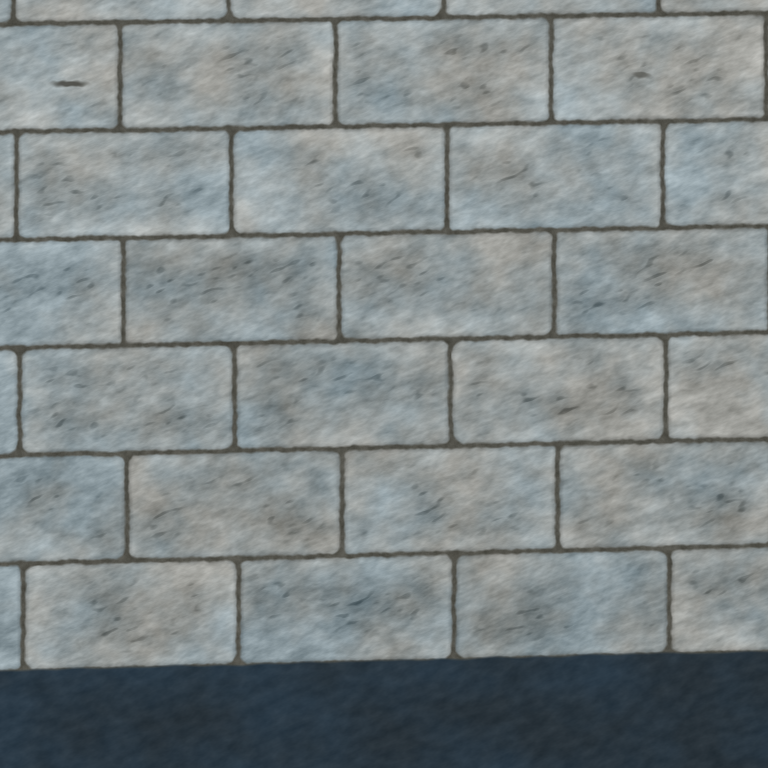
A three.js fragment shader for this texture:

```glsl
varying vec2 vUv;

const vec2 BLOCK = vec2(0.2805, 0.1396);
const float JOINT_HALF = 0.0031;

const vec3 STONE_COOL = vec3(0.535, 0.590, 0.612);
const vec3 STONE_WARM = vec3(0.592, 0.594, 0.575);
const vec3 MORTAR = vec3(0.315, 0.312, 0.285);
const vec3 BASE_BLUE = vec3(0.168, 0.225, 0.272);
const vec3 BASE_DARK = vec3(0.158, 0.195, 0.222);

float hash(vec2 p) {
  return fract(sin(dot(p, vec2(127.1, 311.7))) * 43758.5);
}

vec2 gradient(vec2 cell) {
  float angle = 6.2832 * hash(cell);
  return vec2(cos(angle), sin(angle));
}

float gradientNoise(vec2 p) {
  vec2 i = floor(p);
  vec2 f = fract(p);
  vec2 w = f * f * f * (f * (f * 6.0 - 15.0) + 10.0);
  float a = dot(gradient(i), f);
  float b = dot(gradient(i + vec2(1.0, 0.0)), f - vec2(1.0, 0.0));
  float c = dot(gradient(i + vec2(0.0, 1.0)), f - vec2(0.0, 1.0));
  float d = dot(gradient(i + vec2(1.0, 1.0)), f - vec2(1.0, 1.0));
  return mix(mix(a, b, w.x), mix(c, d, w.x), w.y);
}

float fbm(vec2 p) {
  float sum = 0.0;
  float amplitude = 1.0;
  for (int i = 0; i < 4; i++) {
    sum += amplitude * gradientNoise(p);
    p = p * 2.03 + vec2(7.3, 3.1);
    amplitude *= 0.55;
  }
  return sum;
}

vec2 rotate(vec2 p, float angle) {
  float c = cos(angle);
  float s = sin(angle);
  return vec2(c * p.x + s * p.y, c * p.y - s * p.x);
}

float roundedBox(vec2 p, vec2 halfSize, float radius) {
  vec2 q = abs(p) - halfSize + radius;
  return length(max(q, 0.0)) + min(max(q.x, q.y), 0.0) - radius;
}

// Wall coordinates: x counts blocks, y counts courses above the base
vec2 wallCoord(vec2 uv) {
  float course = (uv.y - 0.125 - 0.026 * uv.x) / (0.1406 - 0.0019 * uv.x);
  float row = floor(course);
  float column = (uv.x - 0.030 + 0.0022 * row) / BLOCK.x - 0.49 * mod(row, 2.0);
  return vec2(column, course);
}

float gouge(vec2 p, vec2 center, vec2 size) {
  vec2 q = (p - center) / size;
  q.y += 0.7 * gradientNoise(p * 90.0);
  return 1.0 - smoothstep(0.4, 1.2, length(q));
}

vec3 stoneColor(vec2 uv, vec2 id, float edge) {
  vec2 p = uv + 3.7 * vec2(hash(id), hash(id + 19.0));
  vec2 grain = rotate(p, 0.38);
  float cloud = fbm(p * vec2(11.0, 15.0));
  float streak = fbm(grain * vec2(34.0, 85.0));
  float speckle = gradientNoise(grain * vec2(110.0, 240.0));
  float interior = smoothstep(0.004, 0.04, -edge);

  float warmth = 0.45 + 0.5 * (hash(id + 5.0) - 0.5) + 0.22 * (uv.x - 0.5);
  warmth += 0.9 * fbm(p * 8.0 + 31.0);
  vec3 color = mix(STONE_COOL, STONE_WARM, clamp(warmth, 0.0, 1.0));

  // Broad stains, slanted tooling and small pits
  float light = 0.04 * (hash(id + 11.0) - 0.5) + 0.05 * (uv.y - 0.5);
  light += 0.11 * cloud + 0.085 * streak + 0.035 * speckle;
  light += 0.045 * (1.0 - interior) - 0.012;
  float pits = smoothstep(0.18, 0.5, gradientNoise(grain * vec2(48.0, 130.0) + 8.0));
  light -= 0.11 * pits * interior * smoothstep(-0.2, 0.25, -cloud);
  return color + light;
}

vec3 baseColor(vec2 uv) {
  float patches = fbm(uv * vec2(7.0, 10.0));
  float grain = fbm(rotate(uv, 0.4) * vec2(40.0, 75.0));
  vec3 color = mix(BASE_BLUE, BASE_DARK, clamp(0.2 + 0.55 * uv.x + patches, 0.0, 1.0));
  return color + 0.035 * grain;
}

void main() {
  // Irregular block outlines
  vec2 wobble = vec2(gradientNoise(vUv * 38.0), gradientNoise(vUv * 38.0 + 50.0));
  vec2 wall = wallCoord(vUv);
  vec2 id = floor(wall);
  vec2 local = (fract(wall) - 0.5) * BLOCK + 0.0022 * wobble;
  float radius = mix(0.004, 0.014, hash(id + 2.0));
  float edge = roundedBox(local, 0.5 * BLOCK - JOINT_HALF, radius);
  edge += 0.0016 * gradientNoise(vUv * 130.0);

  // Blocks, recessed mortar and two gouges
  vec3 stone = stoneColor(vUv, id, edge);
  stone *= 1.0 - 0.13 * smoothstep(-0.006, 0.0, edge);
  vec3 mortar = MORTAR + 0.07 * fbm(vUv * 75.0);
  vec3 color = mix(stone, mortar, smoothstep(-0.0018, 0.0022, edge));
  float damage = gouge(vUv, vec2(0.091, 0.891), vec2(0.026, 0.005));
  damage = max(damage, 0.7 * gouge(vUv, vec2(0.835, 0.902), vec2(0.013, 0.004)));
  color = mix(color, MORTAR * 0.85, 0.85 * damage);

  // Painted strip below the lowest course
  float strip = wall.y * BLOCK.y + 0.004 * gradientNoise(vUv * vec2(24.0, 8.0));
  color = mix(baseColor(vUv), color, smoothstep(-0.001, 0.004, strip));
  gl_FragColor = vec4(color, 1.0);
}
```
